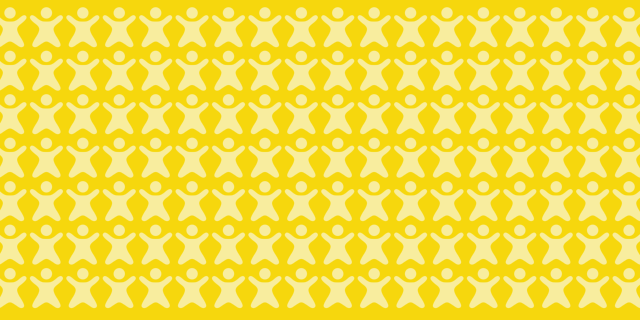
This pattern is drawn by a Shadertoy shader. Its source:

```glsl
// Rows of pale, rounded star-shaped figures with raised arms on flat yellow.
// Each body is a closed quadratic B-spline, mirrored about its axis and flattened
// into short segments for a signed distance; the head is a plain disc.

const float UNITS       = 384.0;               // design units per canvas height
const vec2  PITCH       = vec2(43.7, 52.17);   // spacing of figures
const vec2  FIRST_HEAD  = vec2(12.0, 15.5);    // first head centre, from top left
const float ROWS        = 7.0;
const float CELL_TOP    = 9.0;                 // cell edge above the head centre
const float HEAD_RADIUS = 6.8;
const float EDGE_PIXELS = 0.75;                // half width of the smoothed edge
const vec3  YELLOW      = vec3(0.965, 0.843, 0.05);
const vec3  CREAM       = vec3(0.973, 0.93, 0.62);

// Half outline relative to the head centre, y down, from neck to crotch.
// The end points are mirror images that carry the curve across the axis.
const int POINTS = 14;
const int STEPS  = 6;
const vec2 OUTLINE[POINTS] = vec2[](
    vec2(-7.0, 10.0), vec2(0.0, 10.5), vec2(7.0, 10.0),      // neck, shoulder
    vec2(16.5, 1.5),  vec2(20.8, 5.0), vec2(17.3, 10.0),     // hand
    vec2(8.0, 17.0),  vec2(9.3, 24.0), vec2(15.2, 33.0),     // waist, leg
    vec2(17.8, 39.5), vec2(13.0, 42.0),                      // foot
    vec2(6.0, 37.0),  vec2(0.0, 33.5), vec2(-6.0, 37.0));    // crotch

vec2 quadraticCurve(vec2 a, vec2 b, vec2 c, float t)
{
    return mix(mix(a, b, t), mix(b, c, t), t);
}

float segmentDistance(vec2 p, vec2 a, vec2 b)
{
    vec2 ab = b - a;
    float t = clamp(dot(p - a, ab) / dot(ab, ab), 0.0, 1.0);
    return length(p - a - ab * t);
}

// True when a ray from p towards +x meets the segment
bool rayCrosses(vec2 p, vec2 a, vec2 b)
{
    if ((a.y > p.y) == (b.y > p.y)) return false;
    return p.x < mix(a.x, b.x, (p.y - a.y) / (b.y - a.y));
}

float bodyDistance(vec2 p)
{
    p.x = abs(p.x);
    float nearest = 1e3;
    bool inside = false;
    vec2 previous = 0.5 * (OUTLINE[0] + OUTLINE[1]);

    for (int i = 1; i < POINTS - 1; i++)
    {
        vec2 start = 0.5 * (OUTLINE[i - 1] + OUTLINE[i]);
        vec2 end   = 0.5 * (OUTLINE[i] + OUTLINE[i + 1]);
        for (int s = 1; s <= STEPS; s++)
        {
            vec2 next = quadraticCurve(start, OUTLINE[i], end, float(s) / float(STEPS));
            nearest = min(nearest, segmentDistance(p, previous, next));
            if (rayCrosses(p, previous, next)) inside = !inside;
            previous = next;
        }
    }
    return inside ? -nearest : nearest;
}

float figureDistance(vec2 p)
{
    return min(length(p) - HEAD_RADIUS, bodyDistance(p));
}

void mainImage(out vec4 fragColor, in vec2 fragCoord)
{
    // Design units, measured from the top left
    float unitsPerPixel = UNITS / iResolution.y;
    vec2 p = vec2(fragCoord.x, iResolution.y - fragCoord.y) * unitsPerPixel - FIRST_HEAD;

    // Endless columns, a fixed number of rows
    float column = floor(p.x / PITCH.x + 0.5);
    float row = clamp(floor((p.y + CELL_TOP) / PITCH.y), 0.0, ROWS - 1.0);
    float d = figureDistance(p - vec2(column, row) * PITCH);

    float edge = EDGE_PIXELS * unitsPerPixel;
    float coverage = 1.0 - smoothstep(-edge, edge, d);
    fragColor = vec4(mix(YELLOW, CREAM, coverage), 1.0);
}
```
